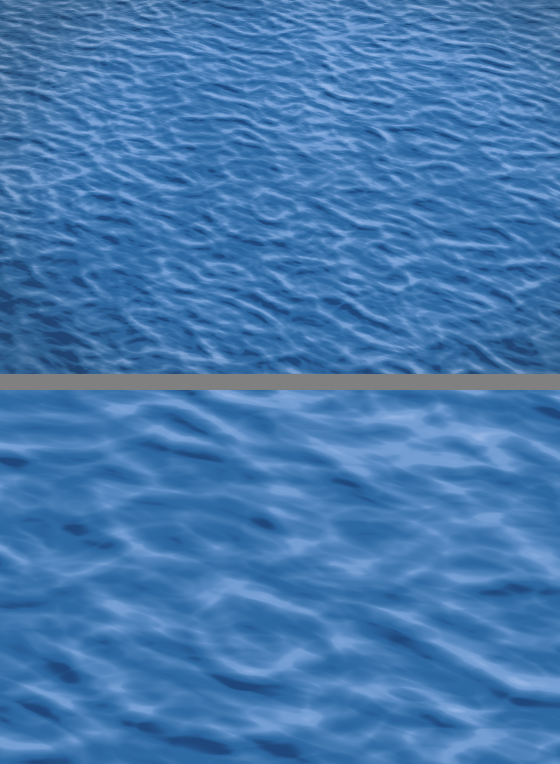
Top: the whole. Bottom: its middle third, enlarged.
This texture is drawn by a Shadertoy shader. Its source:

```glsl
// Rippled blue open water seen at a slant, with pale wind-driven crests.

vec2 hashGradient(vec2 cell) {
    vec3 h = fract(vec3(cell.xyx) * vec3(0.1031, 0.1030, 0.0973));
    h += dot(h, h.yzx + 33.33);
    float angle = 6.2832 * fract((h.x + h.y) * h.z);
    return vec2(cos(angle), sin(angle));
}

// Gradient noise, roughly -0.7 to 0.7
float noise(vec2 p) {
    vec2 i = floor(p), f = p - i;
    vec2 u = f * f * f * (f * (f * 6.0 - 15.0) + 10.0);
    vec2 e = vec2(0.0, 1.0);
    float a = dot(hashGradient(i), f);
    float b = dot(hashGradient(i + e.yx), f - e.yx);
    float c = dot(hashGradient(i + e.xy), f - e.xy);
    float d = dot(hashGradient(i + e.yy), f - e.yy);
    return mix(mix(a, b, u.x), mix(c, d, u.x), u.y);
}

// Narrow crest with a rounded top along the zero line of the noise
float crest(vec2 p) {
    float n = noise(p);
    return exp(-6.0 * (sqrt(n * n + 0.0012) - 0.035));
}

// Crossing wave trains, from swell to small ripples
float waveHeight(vec2 q) {
    q += 0.22 * vec2(noise(q * 0.7 + 4.0), noise(q * 0.8 + 19.0));
    float height = 0.0, amplitude = 0.58;
    for (int i = 0; i < 4; i++) {
        height += amplitude * crest(q);
        q = vec2(q.x * 1.5 + q.y * 0.1, q.y * 1.55 - q.x * 0.3) + 17.3;
        amplitude *= 0.6;
    }
    return height;
}

vec3 waterColor(float tone) {
    vec3 color = mix(vec3(0.12, 0.285, 0.495), vec3(0.175, 0.41, 0.64), smoothstep(-0.05, 0.27, tone));
    color = mix(color, vec3(0.25, 0.47, 0.69), smoothstep(0.27, 0.56, tone));
    color = mix(color, vec3(0.33, 0.53, 0.75), smoothstep(0.5, 0.78, tone));
    color = mix(color, vec3(0.45, 0.62, 0.83), smoothstep(0.72, 0.98, tone));
    return mix(color, vec3(0.58, 0.71, 0.89), smoothstep(1.0, 1.5, tone));
}

void mainImage(out vec4 fragColor, in vec2 fragCoord) {
    vec2 p = fragCoord / iResolution.y;
    float x = p.x - 0.5 * iResolution.x / iResolution.y;

    // Perspective: rows crowd together upward, crests fall to the right
    float row = -26.0 * log(0.085 - 0.047 * p.y);
    vec2 q = vec2(x / (0.18 - 0.065 * p.y), row + 5.0 * x);

    // Bright crests with a dark face below each one
    float height = waveHeight(q);
    float relief = height - 0.6 * waveHeight(q + vec2(0.05, 0.3));

    // Broad patches of wind and sky glow, and soft mottling
    float patches = noise(q * vec2(0.4, 0.14) + 7.0);
    float mottle = noise(q * vec2(0.8, 0.7) + 31.0) + 0.6 * noise(q * vec2(2.2, 2.6) + 53.0);
    float glow = smoothstep(0.1, 0.8, p.y);

    float tone = 0.33 + 0.2 * glow + 0.17 * patches + 0.14 * mottle;
    tone += (1.1 + 0.4 * patches) * (relief - 0.16);

    // Darker, greyer corners and left side
    vec2 v = vec2(x / 0.75, 2.0 * p.y - 1.0);
    float edge = smoothstep(0.5, 1.9, dot(v, v) - 0.2 * v.x);
    tone -= 0.14 * edge;
    vec3 color = waterColor(tone);
    color = mix(color, vec3(dot(color, vec3(0.3, 0.5, 0.2))), 0.1 * edge + 0.08 * glow * edge);
    color *= 1.0 - 0.07 * edge;

    fragColor = vec4(color, 1.0);
}
```
